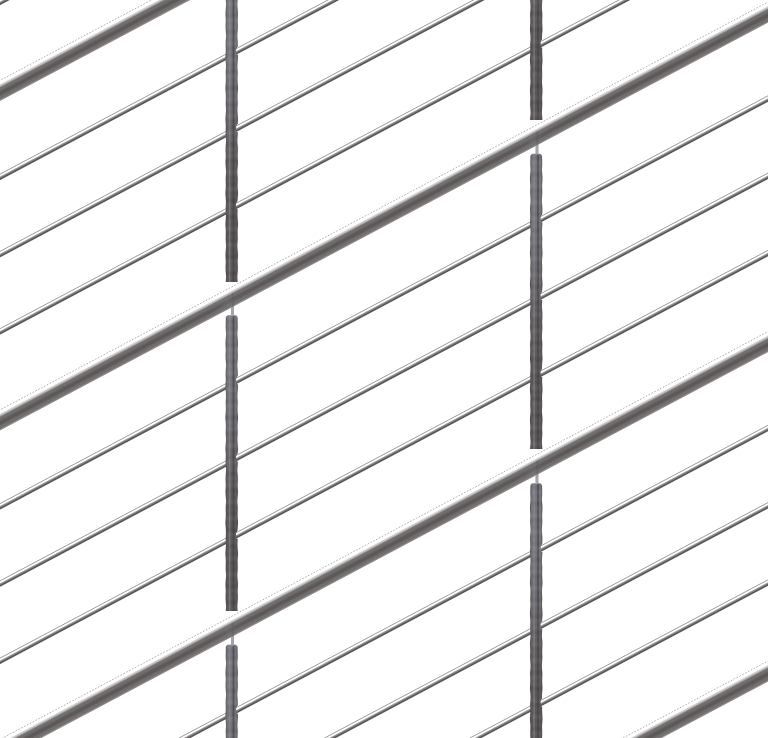
Write a WebGL 2 fragment shader that draws this pattern.

```glsl
#version 300 es
precision highp float;
uniform vec2 u_resolution;
out vec4 outColor;

// Lengths are hundredths of the canvas width
const float SLOPE = 0.531;
const float RAIL_START = 41.41;
const float RAIL_PERIOD = 42.9;
const float RAIL_HALF = 1.37;
const float BAR_FIRST = 11.26;
const float BAR_GAP = 10.06;
const float BAR_HALF = 0.43;
const float POST_START = 30.17;
const float POST_PERIOD = 39.65;
const float POST_HALF = 0.78;
const float POST_TOP = 2.4;

const vec3 WHITE = vec3(1.0);
const vec3 PALE = vec3(0.78, 0.78, 0.79);
const vec3 STEEL = vec3(0.58, 0.57, 0.58);
const vec3 WARM_GREY = vec3(0.45, 0.43, 0.43);
const vec3 DARK = vec3(0.36, 0.345, 0.345);
const vec3 COOL_GREY = vec3(0.46, 0.46, 0.49);
const vec3 SHADOW = vec3(0.26, 0.25, 0.26);

// Antialiased coverage of a signed distance
float cover(float dist, float pixel) {
  return clamp(0.5 - dist / pixel, 0.0, 1.0);
}

float roundedBox(vec2 p, vec2 halfSize, float radius) {
  vec2 q = abs(p) - halfSize + radius;
  return length(max(q, 0.0)) + min(max(q.x, q.y), 0.0) - radius;
}

// Vertical drop below the nearest rail above
float railDepth(vec2 p) {
  return mod(RAIL_START + SLOPE * p.x - p.y + 2.0, RAIL_PERIOD) - 2.0;
}

// Shading across the handrail, t from -1 (top) to 1 (bottom)
vec3 railShade(float t, float along) {
  float dots = 0.5 + 0.5 * sin(along * 17.0);
  vec3 c = mix(mix(WARM_GREY, WHITE, 0.35 + 0.65 * dots), WHITE, smoothstep(-0.98, -0.86, t));
  c = mix(c, PALE, smoothstep(-0.66, -0.46, t));
  c = mix(c, WARM_GREY, smoothstep(-0.48, -0.2, t));
  c = mix(c, DARK, smoothstep(-0.1, 0.25, t));
  c = mix(c, WARM_GREY, smoothstep(0.35, 0.65, t));
  return mix(c, STEEL, smoothstep(0.75, 1.0, t));
}

// Shading across a thin bar: dark line, highlight, shaded belly
vec3 barShade(float t) {
  vec3 c = mix(STEEL, WHITE, smoothstep(-0.95, -0.5, t));
  c = mix(c, STEEL, smoothstep(-0.3, 0.1, t));
  c = mix(c, DARK, smoothstep(0.1, 0.6, t));
  return mix(c, STEEL, smoothstep(0.75, 1.0, t));
}

// Shading across a post, darker and more worn lower down
vec3 postShade(float t, float drop, float seed) {
  float wear = sin(drop * 1.7 + seed) * sin(drop * 4.3 + seed * 2.0);
  vec3 c = mix(COOL_GREY, DARK, smoothstep(8.0, 32.0, drop));
  c = mix(c, SHADOW, 0.7 * smoothstep(0.3, 0.0, abs(t - 0.3)));
  c = mix(c, STEEL, 0.5 * smoothstep(0.25, 0.0, abs(t + 0.35)));
  c = mix(c, SHADOW, 0.5 * smoothstep(0.7, 1.0, abs(t)));
  return c + 0.025 * wear;
}

void main() {
  float pixel = 100.0 / u_resolution.x;
  vec2 p = gl_FragCoord.xy * pixel;
  float depth = railDepth(p);
  float postId = floor((p.x - POST_START) / POST_PERIOD + 0.5);
  float postX = POST_START + postId * POST_PERIOD;
  float side = p.x - postX;
  float drop = railDepth(vec2(postX, p.y));
  vec3 color = WHITE;

  // Three thin bars below each rail
  float barIndex = clamp(floor((depth - BAR_FIRST) / BAR_GAP + 0.5), 0.0, 2.0);
  float barOffset = depth - BAR_FIRST - barIndex * BAR_GAP;
  color = mix(color, barShade(barOffset / BAR_HALF), cover(abs(barOffset) - BAR_HALF, pixel));

  // Posts with a rounded top, notched on the right where bars enter
  float notch = 0.2 * smoothstep(0.6, 0.3, abs(barOffset)) * step(0.0, side);
  float wobble = 0.04 * sin(drop * 2.3 + postId) * sin(drop * 0.9);
  float halfLength = 0.5 * (RAIL_PERIOD - POST_TOP);
  vec2 postP = vec2(side, drop - POST_TOP - halfLength);
  float postDist = roundedBox(postP, vec2(POST_HALF, halfLength), 0.4) + notch + wobble;
  color = mix(color, postShade(side / POST_HALF, drop, postId * 2.4), cover(postDist, pixel));

  // Narrow stem joining post and rail
  float stemDist = max(abs(side - 0.1) - 0.2, abs(drop - 0.5 * POST_TOP) - 0.5 * POST_TOP - 0.1);
  color = mix(color, mix(STEEL, PALE, 0.35), cover(stemDist, pixel));

  // Handrail with a cool sheen and a seam at each post
  float t = depth / RAIL_HALF;
  vec3 rail = railShade(t, p.x);
  float body = smoothstep(-0.5, -0.1, t);
  rail = mix(rail, COOL_GREY, 0.45 * body * exp(-abs(side + 0.5)));
  rail = mix(rail, DARK, 0.4 * body * smoothstep(0.25, 0.0, abs(side - 0.15)));
  color = mix(color, rail, cover(abs(depth) - RAIL_HALF, pixel));

  outColor = vec4(color, 1.0);
}
```
